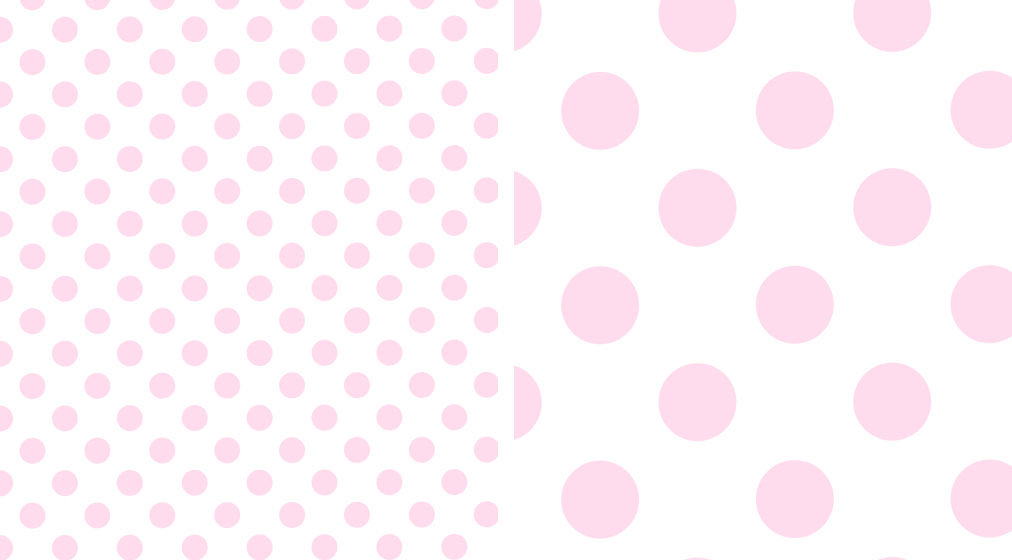
Left, the full canvas; right, a detail of the centre.
This pattern is drawn by a Shadertoy shader. Its source:

```glsl
// Pale pink polka dots on white, staggered in a half-drop grid.

// Distance from p to the nearest point of a rectangular lattice.
float latticeDistance(vec2 p, vec2 spacing) {
    return length(p - spacing * round(p / spacing));
}

void mainImage(out vec4 fragColor, in vec2 fragCoord) {
    vec2 p = fragCoord / iResolution.y;
    float pixel = 1.0 / iResolution.y;

    // Rows climb very slightly to the right.
    p.y -= 0.0212 + 0.0028 * p.x;

    // Two interleaved lattices, offset by half a cell.
    vec2 spacing = vec2(0.1159, 0.1157);
    float nearest = min(latticeDistance(p, spacing),
                        latticeDistance(p - 0.5 * spacing, spacing));

    float dotMask = 1.0 - smoothstep(-0.75 * pixel, 0.75 * pixel, nearest - 0.0232);
    vec3 pink = vec3(1.0, 0.86, 0.935);
    fragColor = vec4(mix(vec3(1.0), pink, dotMask), 1.0);
}
```
